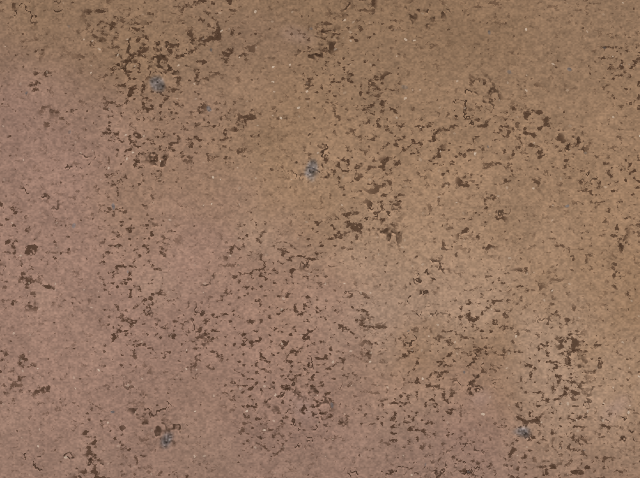
Give the GLSL for this texture, as a Shadertoy shader.

```glsl
// Dry, trodden earth: warm brown soil with fine grit, tiny dark pits, crumbled cracks and small stones.

float hash(vec2 cell, float seed) {
    uvec2 q = uvec2(ivec2(cell) + 4096) * uvec2(1597u, 3813u);
    uint n = (q.x ^ (q.y << 7)) + uint(seed) * 7919u;
    n = (n ^ (n >> 15)) * 739391u;
    n = (n ^ (n >> 13)) * 950707u;
    n ^= n >> 16;
    return float(n & 65535u) / 65535.0;
}

float noise(vec2 p, float seed) {
    vec2 cell = floor(p), f = fract(p);
    f = f * f * (3.0 - 2.0 * f);
    float low = mix(hash(cell, seed), hash(cell + vec2(1, 0), seed), f.x);
    float high = mix(hash(cell + vec2(0, 1), seed), hash(cell + vec2(1, 1), seed), f.x);
    return mix(low, high, f.y);
}

float fbm(vec2 p, int octaves, float seed) {
    float sum = 0.0, weight = 0.5, total = 0.0;
    for (int i = 0; i < octaves; i++) {
        sum += weight * noise(p, seed + float(i));
        total += weight;
        weight *= 0.5;
        p = mat2(1.6, 1.2, -1.2, 1.6) * p + 3.7;
    }
    return sum / total;
}

// Scattered irregular grains, one at most per cell: x = coverage, y = random tone.
vec2 grains(vec2 p, float scale, float chance, float radius, float soft, float seed) {
    vec2 q = p * scale, cell = floor(q);
    vec2 jitter = vec2(hash(cell, seed + 1.0), hash(cell, seed + 2.0));
    vec2 d = q - cell - mix(vec2(0.3), vec2(0.7), jitter);
    float angle = 6.283 * hash(cell, seed + 3.0);
    d = mat2(cos(angle), sin(angle), -sin(angle), cos(angle)) * d;
    d.y *= 1.5;
    float size = radius * mix(0.45, 1.0, hash(cell, seed + 4.0));
    float rim = length(d) + size * 0.9 * (noise(q / radius, seed) - 0.5);
    float cover = 1.0 - smoothstep(size - soft, size + soft, rim);
    return vec2(cover * step(hash(cell, seed), chance), hash(cell, seed + 5.0));
}

// Short wandering lines, shown only where the ragged mask breaks the crust.
float cracks(vec2 p, float scale, float width, float seed) {
    vec2 warp = vec2(fbm(p * 65.0, 3, seed), fbm(p * 65.0, 3, seed + 9.0)) - 0.5;
    float line = abs(noise(p * scale + warp * 1.6, seed + 20.0) - 0.5);
    float mask = smoothstep(0.57, 0.70, fbm(p * 9.0, 3, seed + 30.0));
    float gaps = smoothstep(0.45, 0.65, fbm(p * 85.0, 2, seed + 40.0));
    return (1.0 - smoothstep(width * 0.2, width, line)) * mask * gaps;
}

// Broad drift of soil colour: ochre at upper right, rose at lower left, pale dusty patches.
vec3 soil(vec2 p, vec2 uv) {
    const vec3 ochre = vec3(0.604, 0.480, 0.374);
    const vec3 rose = vec3(0.610, 0.484, 0.424);
    const vec3 pale = vec3(0.690, 0.575, 0.490);
    float drift = 0.75 * (1.0 - uv.x) + 0.75 * (1.0 - uv.y) + 0.7 * (fbm(p * 3.0, 4, 50.0) - 0.5);
    vec3 colour = mix(ochre, rose, smoothstep(0.45, 1.15, drift));
    float band = exp(-pow((uv.y - 0.47 + 0.27 * uv.x) / 0.24, 2.0));
    float dust = smoothstep(0.32, 0.75, fbm(p * 5.0, 5, 60.0));
    colour = mix(colour, pale, dust * (0.12 + 0.55 * band));
    float shade = 1.0 - 0.07 * smoothstep(0.6, 1.0, uv.y) - 0.05 * smoothstep(0.2, 0.0, uv.y);
    return colour * shade * (1.0 + 0.12 * (fbm(p * 11.0, 4, 70.0) - 0.5));
}

void mainImage(out vec4 fragColor, in vec2 fragCoord) {
    const vec3 pitColour = vec3(0.27, 0.19, 0.14);
    const vec3 slate = vec3(0.39, 0.38, 0.39);
    const vec3 chalk = vec3(0.80, 0.72, 0.64);
    const vec3 lilac = vec3(0.65, 0.54, 0.50);
    vec2 uv = fragCoord / iResolution.xy;
    vec2 p = fragCoord / iResolution.y;
    float pixel = 1.0 / iResolution.y;

    // Soil and fine grit, slightly stretched sideways
    vec3 colour = soil(p, uv);
    float grit = noise(p * vec2(270.0, 320.0), 80.0) - 0.5;
    float crumbs = fbm(p * vec2(115.0, 145.0), 2, 84.0) - 0.5;
    colour *= 1.0 + 0.15 * grit + 0.18 * crumbs;

    // Worn lilac blotches
    float blotch = grains(p, 2.6, 0.35, 0.11, 0.07, 90.0).x;
    colour = mix(colour, lilac * (1.0 + 0.12 * grit), 0.4 * blotch);

    // Tiny dark pits gathered in loose clusters, with a few larger hollows
    float cluster = smoothstep(0.40, 0.70, fbm(p * 7.0, 4, 100.0) + 0.06 * uv.y);
    float pits = smoothstep(0.65, 0.85, fbm(p * vec2(110.0, 140.0), 3, 110.0) + 0.07 * cluster);
    colour = mix(colour, pitColour, pits * (0.25 + 0.55 * cluster));
    float hollow = smoothstep(0.60, 0.74, fbm(p * vec2(70.0, 85.0), 4, 115.0));
    float crumbled = smoothstep(0.59, 0.72, fbm(p * 10.0, 3, 118.0));
    colour = mix(colour, pitColour, 0.75 * hollow * crumbled);
    vec2 speck = grains(p, 75.0, 0.13, 0.21, 75.0 * pixel * 0.7, 120.0);
    colour = mix(colour, pitColour, speck.x * mix(0.15, 0.75, speck.y));

    // Broken cracks with a faint lit lower lip
    float crack = cracks(p, 24.0, 0.10, 130.0);
    float lip = cracks(p + vec2(0.0, 0.004), 24.0, 0.10, 130.0);
    colour *= 1.0 + 0.10 * lip * (1.0 - crack);
    colour = mix(colour, pitColour * 0.85, 0.75 * crack);

    // Pale grains and a few blue-grey stones
    vec2 chip = grains(p, 55.0, 0.09, 0.19, 55.0 * pixel * 0.7, 200.0);
    colour = mix(colour, chalk, chip.x * mix(0.2, 0.9, chip.y * chip.y));
    vec2 pebble = grains(p, 24.0, 0.03, 0.14, 24.0 * pixel, 210.0);
    colour = mix(colour, slate * (1.0 + 0.5 * grit), pebble.x * mix(0.3, 0.75, pebble.y));
    vec2 stone = grains(p, 4.0, 0.16, 0.075, 0.035, 220.0);
    colour = mix(colour, slate * (1.0 + 0.9 * grit + crumbs), 0.65 * stone.x);

    fragColor = vec4(clamp(colour, 0.0, 1.0), 1.0);
}
```
